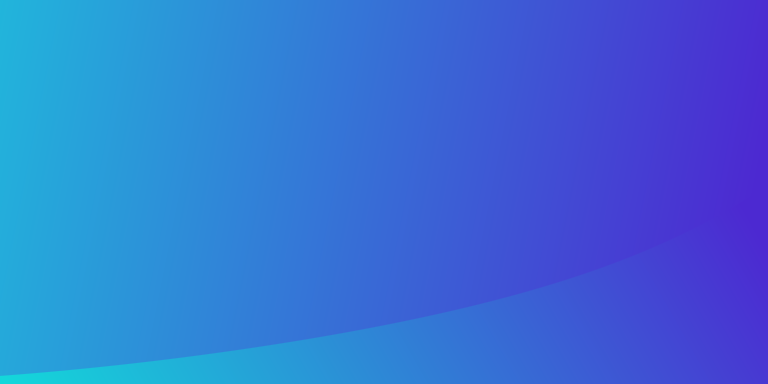
Reproduce this background procedurally as a Shadertoy shader.

```glsl
// Cyan to violet diagonal gradient with a brighter curved sweep rising along the bottom.

const vec3 SKY_CYAN    = vec3(0.13, 0.71, 0.86);
const vec3 BRIGHT_CYAN = vec3(0.075, 0.85, 0.855);
const vec3 VIOLET      = vec3(0.30, 0.16, 0.82);

// Linear blend along a direction, measured from a start point
vec3 linearGradient(vec2 uv, vec2 start, vec2 direction, vec3 from, vec3 to) {
    return mix(from, to, clamp(dot(uv - start, direction), 0.0, 1.0));
}

// Height of the sweep's upper edge: gentle at the left, steep at the right
float sweepHeight(float x) {
    return 0.021 + x * (0.15 + 0.22 * x + 0.127 * pow(x, 5.0));
}

// Coverage below an edge, softened over about one pixel
float coverBelow(float height) {
    float softness = max(fwidth(height), 1e-5);
    return clamp(0.5 - height / softness, 0.0, 1.0);
}

void mainImage(out vec4 fragColor, in vec2 fragCoord) {
    vec2 uv = fragCoord / iResolution.xy;

    // Background falls toward the lower right, the sweep climbs to the upper right
    vec3 background = linearGradient(uv, vec2(0.0, 1.0), vec2(0.967, -0.097), SKY_CYAN, VIOLET);
    vec3 sweep = linearGradient(uv, vec2(0.0), vec2(0.91, 0.257), BRIGHT_CYAN, VIOLET);

    float coverage = coverBelow(uv.y - sweepHeight(uv.x));
    fragColor = vec4(mix(background, sweep, coverage), 1.0);
}
```
